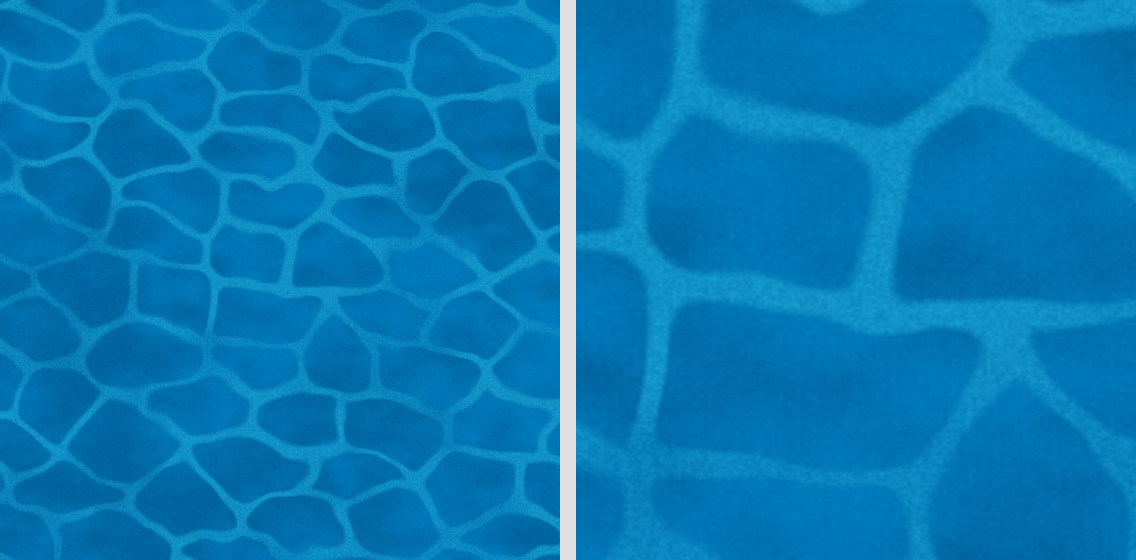
Left, the full canvas; right, a detail of the centre.
Write a Shadertoy shader that draws this texture.

```glsl
#define CELLS vec2(5.3, 11.2)
#define ROW_SQUASH 0.68
#define JITTER 0.60
#define WARP 0.036
#define LINE_WIDTH 0.0076
#define LINE_SOFTNESS 0.0040
#define CORNER_ROUNDING 0.0062
#define GRAIN 0.050
#define DEEP_BLUE vec3(0.0, 0.390, 0.618)
#define POOL_BLUE vec3(0.0, 0.475, 0.730)
#define LIGHT_BLUE vec3(0.065, 0.575, 0.780)

float hash(vec2 p) {
    return fract(sin(dot(p, vec2(127.1, 311.7))) * 43758.545);
}

float noise(vec2 p) {
    vec2 i = floor(p), f = fract(p);
    f = f * f * (3.0 - 2.0 * f);
    return mix(mix(hash(i), hash(i + vec2(1, 0)), f.x),
               mix(hash(i + vec2(0, 1)), hash(i + vec2(1, 1)), f.x), f.y);
}

float fbm(vec2 p) {
    float sum = 0.0, gain = 0.5;
    for (int i = 0; i < 5; i++) {
        sum += gain * noise(p);
        p = mat2(1.6, 1.2, -1.2, 1.6) * p + 7.3;
        gain *= 0.5;
    }
    return sum;
}

// Jittered cell centre; alternate rows are staggered
vec2 cellCentre(vec2 cell) {
    vec2 jitter = vec2(hash(cell), hash(cell + 41.7)) - 0.5;
    float stagger = 0.5 * mod(cell.y, 2.0) - 0.25;
    return cell + 0.5 + vec2(stagger, 0.0) + JITTER * jitter;
}

// Rounded distance to the nearest cell border, in canvas units.
// Squashed rows turn the cells into lozenges with oblique borders.
float borderDistance(vec2 uv) {
    vec2 squash = vec2(1.0, ROW_SQUASH);
    vec2 p = uv * CELLS;
    vec2 base = floor(p);
    vec2 nearest = vec2(0.0);
    float best = 1e5;
    for (int y = -3; y <= 3; y++)
    for (int x = -2; x <= 2; x++) {
        vec2 r = (cellCentre(base + vec2(x, y)) - p) * squash;
        if (dot(r, r) < best) {
            best = dot(r, r);
            nearest = r;
        }
    }
    float sum = 0.0;
    for (int y = -3; y <= 3; y++)
    for (int x = -2; x <= 2; x++) {
        vec2 r = (cellCentre(base + vec2(x, y)) - p) * squash;
        vec2 across = r - nearest;
        if (dot(across, across) > 1e-5) {
            float d = 0.5 * (dot(r, r) - best) / length(across * CELLS * squash);
            sum += exp(-d / CORNER_ROUNDING);
        }
    }
    return -CORNER_ROUNDING * log(max(sum, 1e-9));
}

void mainImage(out vec4 fragColor, in vec2 fragCoord) {
    vec2 uv = fragCoord / iResolution.y;

    // Wavy, slightly slanted coordinates
    vec2 wave = vec2(noise(uv * 12.0), noise(uv * 12.0 + 31.0)) - 0.5;
    vec2 ripple = vec2(noise(uv * 27.0 + 5.0), noise(uv * 27.0 + 67.0)) - 0.5;
    vec2 p = uv + WARP * (wave + 0.38 * ripple);
    p.y += 0.10 * p.x;

    // Mottled water inside the cells
    float broad = fbm(uv * vec2(6.0, 8.0) + 3.0);
    float fine = fbm(uv * vec2(18.0, 27.0) + 19.0);
    float mottle = 0.6 * broad + 0.4 * fine;
    vec3 color = mix(DEEP_BLUE, POOL_BLUE, smoothstep(0.26, 0.72, mottle));

    // Light net with uneven width, strength and a faint halo
    float d = borderDistance(p);
    float width = LINE_WIDTH * mix(0.6, 1.35, noise(uv * 10.0 + 11.0));
    float soft = LINE_SOFTNESS * mix(0.6, 1.5, noise(uv * 7.0 + 53.0));
    float line = 1.0 - smoothstep(width - soft, width + soft, d);
    float halo = exp(-max(d, 0.0) / 0.010);
    float strength = mix(0.5, 1.0, smoothstep(0.25, 0.62, fbm(uv * 8.0 + 29.0)));
    color = mix(color, LIGHT_BLUE, max(line * strength, 0.16 * halo));

    // Fine grain, stronger on the light net
    float grain = noise(uv * 380.0) + noise(uv * 610.0 + 13.0) - 1.0;
    color += GRAIN * grain * mix(0.5, 1.0, line) * vec3(0.6, 1.0, 1.0);

    fragColor = vec4(clamp(color, 0.0, 1.0), 1.0);
}
```
